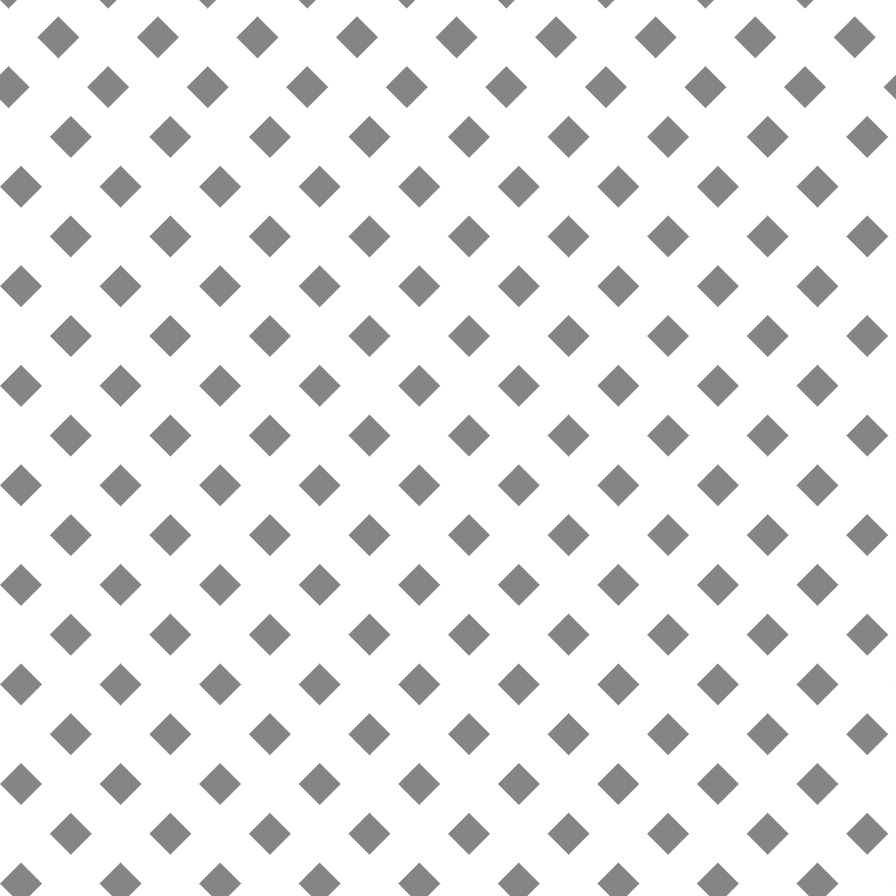
A Shadertoy shader for this pattern:

```glsl
#define REPEATS 9.0          // cells across the canvas
#define HALF_DIAGONAL 0.211  // diamond centre to corner, in cells
#define ORIGIN vec2(0.211, 0.125)
#define BAND_START 0.875     // height where the top rows slip sideways
#define BAND_SLIP 0.125      // sideways slip, in cells
#define PAPER vec3(1.0)
#define INK vec3(0.52)

// Signed distance to a staggered lattice of diamonds, in cells.
// Turned by 45 degrees, it becomes a plain grid of squares.
float diamondLattice(vec2 p) {
    vec2 turned = vec2(p.x + p.y, p.x - p.y);
    vec2 offset = abs(fract(turned + 0.5) - 0.5);
    return (max(offset.x, offset.y) - HALF_DIAGONAL) * inversesqrt(2.0);
}

void mainImage(out vec4 fragColor, in vec2 fragCoord) {
    vec2 uv = fragCoord / iResolution.y;
    vec2 cell = uv * REPEATS - ORIGIN;

    // Top rows sit slightly to the left
    cell.x += BAND_SLIP * step(BAND_START, uv.y);

    // Edge softened over one pixel
    float pixel = REPEATS / iResolution.y;
    float coverage = clamp(0.5 - diamondLattice(cell) / pixel, 0.0, 1.0);
    fragColor = vec4(mix(PAPER, INK, coverage), 1.0);
}
```
